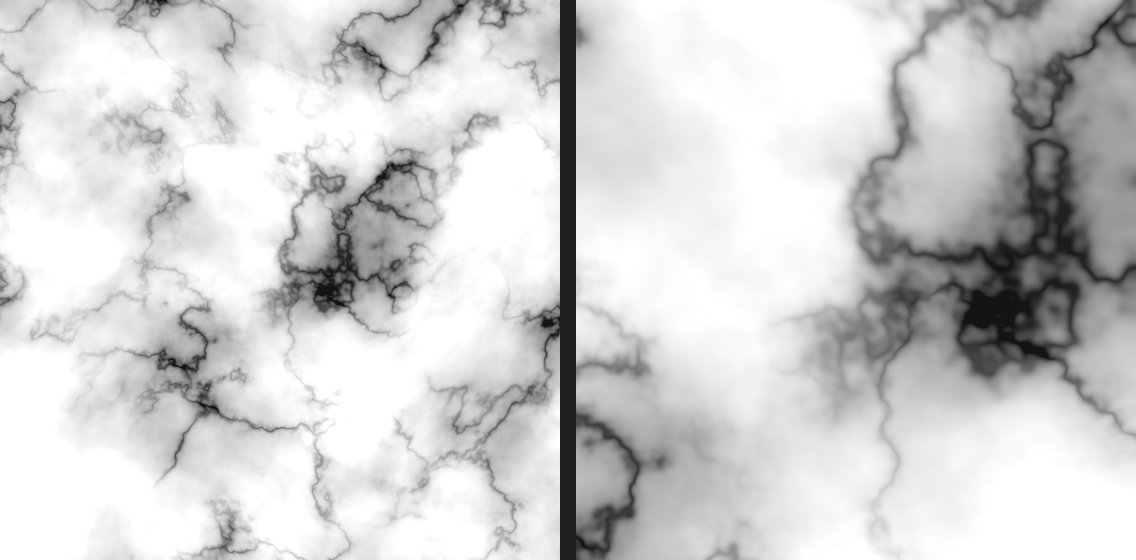
Left: the whole. Right: its middle third, enlarged.
Write a WebGL 2 fragment shader that draws this texture.

```glsl
#version 300 es
precision highp float;
// White marble: soft grey clouds crossed by thin, jagged dark veins.
// Clouds are layered gradient noise; veins follow the zero lines of
// further layers, each with a sharp core, a wide halo and a fading mask.

uniform vec2 u_resolution;
out vec4 fragColor;

// Unit gradient direction for a lattice cell
vec2 cellGradient(ivec2 cell) {
    uvec2 q = uvec2(cell + 4096) * uvec2(1597334673u, 3812015801u);
    uint h = q.x ^ q.y;
    h = (h ^ (h >> 15)) * 2246822519u;
    h = (h ^ (h >> 13)) * 3266489917u;
    float angle = float((h >> 8) & 65535u) / 65536.0 * 6.28319;
    return vec2(cos(angle), sin(angle));
}

float gradientNoise(vec2 p) {
    ivec2 cell = ivec2(floor(p));
    vec2 f = fract(p);
    vec2 w = f * f * f * (f * (f * 6.0 - 15.0) + 10.0);
    float a = dot(cellGradient(cell), f);
    float b = dot(cellGradient(cell + ivec2(1, 0)), f - vec2(1.0, 0.0));
    float c = dot(cellGradient(cell + ivec2(0, 1)), f - vec2(0.0, 1.0));
    float d = dot(cellGradient(cell + ivec2(1, 1)), f - vec2(1.0));
    return mix(mix(a, b, w.x), mix(c, d, w.x), w.y);
}

// Octaves are turned and shifted so that their lattices never line up
float layeredNoise(vec2 p, float gain) {
    float sum = 0.0, amplitude = 1.0;
    for (int i = 0; i < 6; i++) {
        sum += amplitude * gradientNoise(p);
        p = mat2(1.62, 1.21, -1.21, 1.62) * p + vec2(5.3, 9.7);
        amplitude *= gain;
    }
    return sum;
}

// Darkness of one vein set: thin core plus wide halo
float veinShade(vec2 p) {
    float field = layeredNoise(p, 0.5);
    float away = sqrt(field * field + 0.0001);
    return 0.5 * exp(-away / 0.028) + 0.2 * exp(-away / 0.13);
}

void main() {
    vec2 uv = gl_FragCoord.xy / u_resolution;
    uv += 0.025 * sin(uv.yx * vec2(7.0, 9.0) + vec2(0.6, 2.1));

    // Broad clouds, saturating to white where they are thickest
    float cloud = layeredNoise(uv * 3.3 + vec2(2.4, 7.1), 0.5);
    float tone = 0.94 + 0.37 * cloud;

    // Two vein sets, fading out in bright areas
    for (int i = 0; i < 2; i++) {
        float k = float(i);
        vec2 shift = vec2(17.3, 31.9) * (k + 1.0);
        float cover = 0.7 * cloud + 0.8 * gradientNoise(uv * 3.0 + shift.yx);
        float strength = 1.0 - smoothstep(-0.45, 0.25, cover);
        tone -= strength * veinShade(uv * (3.4 + 1.4 * k) + shift);
    }

    fragColor = vec4(vec3(clamp(tone, 0.08, 1.0)), 1.0);
}
```
